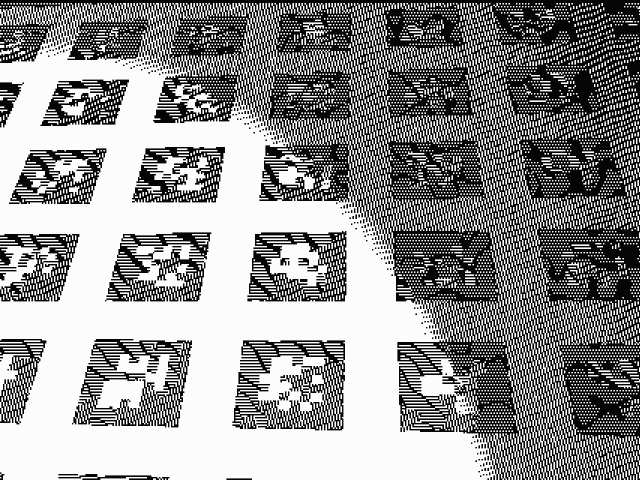
A Shadertoy shader for this pattern:

```glsl
// A board of square coded markers seen in perspective, half in soft shadow.
// A homography maps the canvas to the board, each marker gets hashed bits, and
// the tone becomes black and white dots whose rows follow lattice directions.

const float DOT_ROWS = 320.0;        // dither dots over the canvas height
const float MARKER_SIZE = 0.665;     // marker side, in units of the repeat
const float MARKER_CELLS = 10.0;     // cells along a marker side
const float BORDER_CELLS = 2.0;      // dark cells around the code
const float BIT_DENSITY = 0.47;      // share of white code cells
const float RIM = 0.016;             // darker edge line of a marker
const vec2 LIGHT_CENTER = vec2(0.10, 1.20);
const vec2 LIGHT_RADIUS = vec2(0.93, 1.09);
const float LIGHT_POWER = 1.8;       // roundness of the lit area
const float FRAME_WIDTH = 0.005;
const vec3 INK = vec3(0.02);
const vec3 PAPER = vec3(0.99);
const int SUBSAMPLES = 5;
const float FILTER_WIDTH = 1.15;     // smoothing, in output samples

// Threshold step per dot to the right and down, by kind of hatching
const vec2 STEEP_LINES = vec2(0.455, -0.125);
const vec2 LEVEL_LINES = vec2(0.03, 0.47);
const vec2 DOT_GRID = vec2(0.50, 0.26);

// Board to canvas: column step, row step and first marker corner
const mat3 BOARD_TO_CANVAS = mat3(
     0.2708, -0.0122, -0.020,
    -0.0816,  0.1484, -0.108,
     0.5330,  0.4844,  1.000);

float hash(vec2 p) {
    uvec2 q = uvec2(ivec2(p)) * uvec2(1597334677u, 3812015801u);
    uint n = (q.x ^ q.y) * 1597334677u;
    n = (n ^ (n >> 15)) * 2246822519u;
    return float((n ^ (n >> 13)) >> 8) / 16777216.0;
}

vec2 gradientAt(vec2 corner) {
    float angle = 6.28318 * hash(corner);
    return vec2(cos(angle), sin(angle));
}

float gradientNoise(vec2 p) {
    vec2 i = floor(p), f = p - i;
    vec2 w = f * f * f * (f * (f * 6.0 - 15.0) + 10.0);
    vec2 e = vec2(1.0, 0.0);
    float low = mix(dot(gradientAt(i), f), dot(gradientAt(i + e), f - e), w.x);
    float high = mix(dot(gradientAt(i + e.yx), f - e.yx),
                     dot(gradientAt(i + 1.0), f - 1.0), w.x);
    return mix(low, high, w.y);
}

// 1 on a white code cell of the marker with this id
float codeBit(vec2 local, vec2 id) {
    vec2 cell = floor(local * MARKER_CELLS);
    vec2 code = step(vec2(BORDER_CELLS), cell)
              * step(cell, vec2(MARKER_CELLS - BORDER_CELLS - 1.0));
    return code.x * code.y * step(hash(cell + 31.0 * id + 400.0), BIT_DENSITY);
}

// 1 in the lit area, 0 in shadow
float lightAmount(vec2 p) {
    vec2 r = pow(abs(p - LIGHT_CENTER) / LIGHT_RADIUS, vec2(LIGHT_POWER));
    float grain = 0.02 * gradientNoise(p * 14.0);
    return 1.0 - smoothstep(0.97, 1.08, r.x + r.y + grain);
}

// Black or white value of one dot; p.y runs downwards
float dotValue(vec2 dotId, mat3 canvasToBoard) {
    vec2 p = (dotId + 0.5) / DOT_ROWS;
    vec3 q = canvasToBoard * vec3(p, 1.0);
    vec2 board = q.xy / q.z;
    vec2 local = fract(board) / MARKER_SIZE;
    bool inMarker = max(local.x, local.y) < 1.0;
    float light = lightAmount(p);

    // Shadow deepens towards the far right corner, with faint slanted bands
    float bands = 0.06 * gradientNoise(vec2(9.0 * p.x - 3.0 * p.y, p.y));
    float corner = 0.16 * smoothstep(0.35, 0.0, distance(p, vec2(1.33, 0.05)));
    float shade = 0.53 - 0.13 * p.x + 0.08 * p.y + bands - corner;
    float tone = mix(shade, 1.02, light);
    vec2 hatch = STEEP_LINES;

    // Marker: level lines at the upper left, steep ones below, dots in shadow
    if (inMarker) {
        float dark = mix(0.47 * shade, 0.22 + 0.27 * p.y, light);
        vec2 edge = min(local, 1.0 - local);
        dark *= mix(0.4, 1.0, step(RIM, min(edge.x, edge.y)));
        float bit = codeBit(local, floor(board));
        tone = mix(dark, mix(0.85 * shade, 1.02, light), bit);
        float patches = local.x + local.y + 1.2 * gradientNoise(p * 16.0);
        hatch = patches < 1.1 ? LEVEL_LINES : STEEP_LINES;
        if (light < 0.5 && bit < 0.5) hatch = DOT_GRID;
    }

    float bend = 0.35 * gradientNoise(dotId * 0.05);
    return step(fract(dot(dotId, hatch) + bend), tone) * step(FRAME_WIDTH, p.y);
}

void mainImage(out vec4 fragColor, in vec2 fragCoord) {
    mat3 canvasToBoard = inverse(BOARD_TO_CANVAS);
    float coverage = 0.0;

    // Area average of the dots around this point
    for (int j = 0; j < SUBSAMPLES; j++) {
        for (int i = 0; i < SUBSAMPLES; i++) {
            vec2 offset = (vec2(i, j) + 0.5) / float(SUBSAMPLES) - 0.5;
            vec2 p = (fragCoord + FILTER_WIDTH * offset) / iResolution.y;
            p.y = 1.0 - p.y;
            coverage += dotValue(floor(p * DOT_ROWS), canvasToBoard);
        }
    }
    coverage /= float(SUBSAMPLES * SUBSAMPLES);
    fragColor = vec4(mix(INK, PAPER, coverage), 1.0);
}
```
